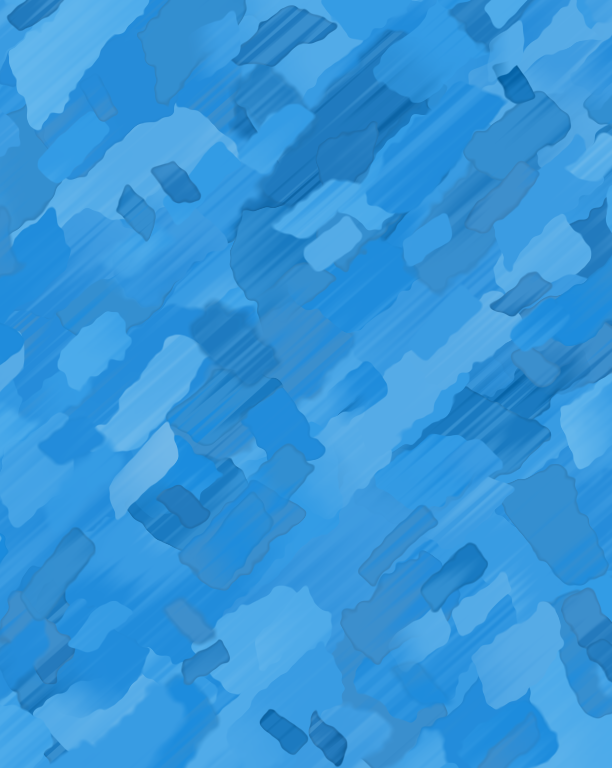
A WebGL 1 fragment shader for this texture:

```glsl
precision highp float;
// Blue brushwork: layers of ragged, slanted dabs painted from large to small.
// Each layer is a jittered grid along the brush axis; every dab has its own
// tone, shape and fine bristle streaks, and some short dark dabs lie crosswise.

uniform vec2 u_resolution;

const float BRUSH_ANGLE = 0.72;
const vec3 NAVY  = vec3(0.04, 0.39, 0.65);
const vec3 DEEP  = vec3(0.12, 0.48, 0.75);
const vec3 SLATE = vec3(0.22, 0.56, 0.81);
const vec3 AZURE = vec3(0.13, 0.55, 0.86);
const vec3 SKY   = vec3(0.22, 0.61, 0.89);
const vec3 PALE  = vec3(0.32, 0.67, 0.91);
const vec3 MIST  = vec3(0.42, 0.72, 0.92);

float hash(vec2 p) {
  vec3 q = fract(vec3(p.xyx) * 0.1031);
  q += dot(q, q.yzx + 33.33);
  return fract((q.x + q.y) * q.z);
}

vec2 hash2(vec2 p) {
  return vec2(hash(p + 17.3), hash(p + 71.9));
}

float noise(vec2 p) {
  vec2 i = floor(p);
  vec2 f = fract(p);
  f = f * f * (3.0 - 2.0 * f);
  float low = mix(hash(i), hash(i + vec2(1.0, 0.0)), f.x);
  float high = mix(hash(i + vec2(0.0, 1.0)), hash(i + 1.0), f.x);
  return mix(low, high, f.y);
}

vec2 rotate(vec2 p, float angle) {
  float c = cos(angle);
  float s = sin(angle);
  return vec2(c * p.x + s * p.y, c * p.y - s * p.x);
}

// Tone 0..1 to paint, spaced by the share of each pigment
vec3 pigment(float tone) {
  vec3 c = mix(NAVY, DEEP, smoothstep(-0.04, 0.05, tone));
  c = mix(c, SLATE, smoothstep(0.10, 0.19, tone));
  c = mix(c, AZURE, smoothstep(0.26, 0.36, tone));
  c = mix(c, SKY, smoothstep(0.44, 0.60, tone));
  c = mix(c, PALE, smoothstep(0.68, 0.86, tone));
  return mix(c, MIST, smoothstep(0.90, 1.10, tone));
}

// Fine bristle lines running along the brush axis
float bristles(vec2 p, float seed) {
  float fine = noise(vec2(p.x * 5.0 + seed, p.y * 210.0 + seed));
  float broad = noise(vec2(p.x * 4.0 - seed, p.y * 60.0 + seed));
  return 0.55 * fine + 0.45 * broad - 0.5;
}

// Displacement that makes dab outlines ragged
vec2 ragged(vec2 p) {
  vec2 coarse = vec2(noise(p * 22.0), noise(p * 22.0 + 40.0)) - 0.5;
  vec2 nicks = vec2(noise(p * 85.0 + 9.0), noise(p * 85.0 + 63.0)) - 0.5;
  return coarse * 0.022 + nicks * 0.009;
}

float roundedBox(vec2 p, vec2 halfSize, float radius) {
  vec2 q = abs(p) - halfSize + radius;
  return length(max(q, 0.0)) + min(max(q.x, q.y), 0.0) - radius;
}

// Paints one layer of dabs over the colour below
vec3 paintLayer(vec3 below, vec2 p, vec2 wobble, vec2 cell, float coverage, float seed) {
  vec3 colour = below;
  vec2 home = floor(p / cell);
  for (int j = -1; j <= 1; j++) {
    for (int i = -1; i <= 1; i++) {
      vec2 id = home + vec2(float(i), float(j));
      vec2 key = id + seed;
      vec2 shape = hash2(key + 5.0);
      vec2 mood = hash2(key + 131.0);
      vec2 finish = hash2(key + 257.0);
      vec2 centre = (id + 0.5 + 0.7 * (hash2(key) - 0.5)) * cell;
      float crosswise = step(hash(key + 401.0), 0.17);

      // Outline: a sheared box, turned for crosswise dabs
      vec2 local = p - centre + wobble * min(1.0, cell.y * 12.0);
      local = rotate(local, (shape.x - 0.5) * 0.3 + crosswise * 1.5);
      local.x += local.y * (finish.x - 0.5) * 1.3;
      vec2 halfSize = cell * mix(vec2(0.32, 0.36), vec2(0.68, 0.68), shape);
      halfSize = mix(halfSize, cell.y * vec2(0.75, 0.40), crosswise);
      float d = roundedBox(local, halfSize, halfSize.y * 0.45);

      // Crisp or soft edge, with a tail that thins out on some dabs
      float soft = mix(0.0013, 0.009, smoothstep(0.72, 1.0, finish.y));
      float alpha = 1.0 - smoothstep(-soft, soft, d);
      float tail = smoothstep(-1.1, 0.3, local.x / halfSize.x);
      alpha *= mix(1.0, tail, smoothstep(0.45, 0.8, shape.y) * (1.0 - crosswise));
      alpha *= step(hash(key + 523.0), coverage);

      // Tone, streaks and a thin shaded rim
      float tone = mix(0.10 + 0.90 * mood.x, mood.x * 0.38, crosswise);
      tone += 0.16 * local.x / halfSize.x * (mood.y - 0.5);
      tone += bristles(p, mood.y * 50.0) * mix(0.10, 0.42, finish.x * finish.x);
      tone += 0.20 * (noise(p * 4.0 + 3.0) - 0.5);
      vec3 paint = pigment(tone) + vec3(0.05, 0.0, -0.02) * (mood.y - 0.5);
      float rim = smoothstep(-0.005, 0.0, d) * (1.0 - smoothstep(0.2, 0.5, tone));
      colour = mix(colour, paint * (1.0 - 0.09 * rim), alpha);
    }
  }
  return colour;
}

void main() {
  vec2 canvas = gl_FragCoord.xy / u_resolution.y;
  vec2 p = rotate(canvas, BRUSH_ANGLE) + 4.0;
  vec2 wobble = ragged(p);

  float wash = 0.25 + 0.6 * noise(p * vec2(5.0, 11.0)) + 0.2 * bristles(p, 7.0);
  vec3 colour = pigment(wash);
  colour = paintLayer(colour, p, wobble, vec2(0.31, 0.16), 0.95, 11.0);
  colour = paintLayer(colour, p, wobble, vec2(0.21, 0.105), 0.75, 207.0);
  colour = paintLayer(colour, p, wobble, vec2(0.145, 0.075), 0.48, 419.0);
  colour = paintLayer(colour, p, wobble, vec2(0.095, 0.042), 0.20, 631.0);

  gl_FragColor = vec4(clamp(colour, 0.0, 1.0), 1.0);
}
```
